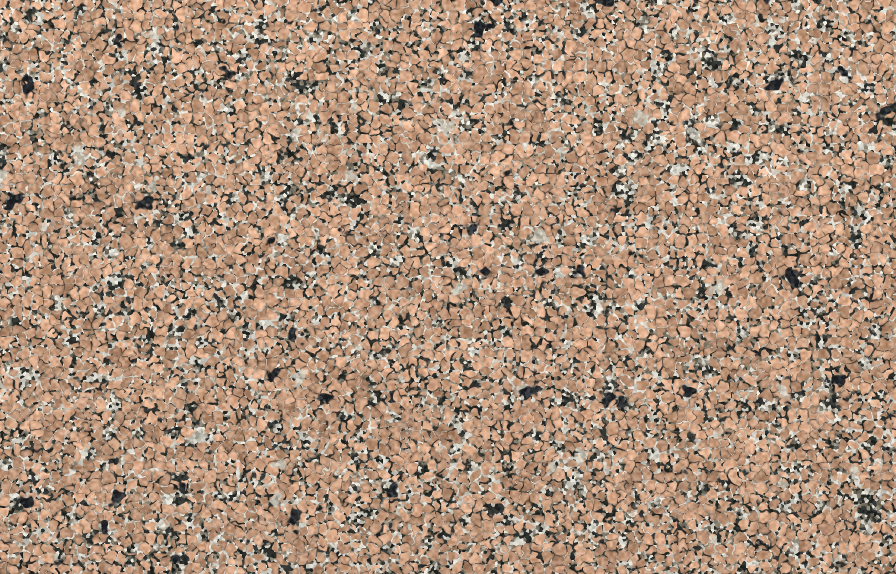
Write a WebGL 1 fragment shader that draws this texture.

```glsl
precision highp float;
// Pink granite: rounded feldspar grains from a warped Voronoi pattern, set in
// a fine speckled matrix of black mica, grey quartz and pale crystals.
// Sparse black and white inclusions are scattered on a coarse grid.
uniform vec2 u_resolution;

float hash(vec2 p) {
  return fract(sin(dot(p, vec2(127.1, 311.7))) * 43758.5453);
}

vec2 hash2(vec2 p) {
  return vec2(hash(p), hash(p + 57.3));
}

float noise(vec2 p) {
  vec2 i = floor(p), f = fract(p);
  f = f * f * (3.0 - 2.0 * f);
  return mix(mix(hash(i), hash(i + vec2(1.0, 0.0)), f.x),
             mix(hash(i + vec2(0.0, 1.0)), hash(i + 1.0), f.x), f.y);
}

// x: gap between the two nearest centres, yz: random values of the cell
vec3 voronoi(vec2 p, float jitter) {
  vec2 cell = floor(p), nearest = cell;
  float d1 = 9.0, d2 = 9.0;
  for (int y = -1; y <= 1; y++) {
    for (int x = -1; x <= 1; x++) {
      vec2 c = cell + vec2(float(x), float(y));
      float d = length(c + 0.5 + (hash2(c) - 0.5) * jitter - p);
      if (d < d1) {
        d2 = d1;
        d1 = d;
        nearest = c;
      } else {
        d2 = min(d2, d);
      }
    }
  }
  return vec3(d2 - d1, hash2(nearest + 19.7));
}

// Signed distance to scattered blobs; only a share of the cells holds one
float blobs(vec2 p, float share, float radius) {
  vec2 cell = floor(p);
  float d = 1.0;
  for (int y = -1; y <= 1; y++) {
    for (int x = -1; x <= 1; x++) {
      vec2 c = cell + vec2(float(x), float(y));
      vec2 toBlob = p - c - hash2(c + 3.1);
      float angle = 6.28 * hash(c + 8.4);
      vec2 axis = vec2(cos(angle), sin(angle));
      toBlob -= 0.35 * axis * dot(axis, toBlob);
      float size = radius * (0.5 + 0.7 * hash(c + 5.9));
      if (hash(c + 11.2) < share) d = min(d, length(toBlob) - size);
    }
  }
  return d;
}

vec3 granite(vec2 p) {
  // Matrix: tiny crystals whose tone clusters into dark and pale groups
  vec3 speck = voronoi(p * 180.0, 0.95);
  float cluster = noise(p * 70.0 + 31.0);
  float tone = speck.y + (cluster - 0.5) * 0.75;
  vec3 dark = vec3(0.10, 0.11, 0.10) + 0.14 * speck.z;
  vec3 quartz = vec3(0.50, 0.47, 0.41) + 0.20 * (speck.z - 0.5);
  vec3 pale = vec3(0.84, 0.83, 0.79) + 0.24 * (speck.z - 0.5);
  vec3 color = mix(dark, quartz, smoothstep(0.30, 0.42, tone));
  color = mix(color, pale, smoothstep(0.52, 0.66, tone));

  // Feldspar grains, parted by gaps of varying width
  vec2 warp = vec2(noise(p * 110.0), noise(p * 110.0 + 71.0)) - 0.5;
  vec3 grain = voronoi(p * 56.0 + warp * 0.6, 0.85);
  float gap = 0.04 + 0.23 * smoothstep(0.2, 0.8, noise(p * 62.0 + 13.0));
  float mask = smoothstep(gap - 0.05, gap + 0.07, grain.x);
  mask *= step(0.07, grain.y);
  vec3 pink = mix(vec3(0.69, 0.54, 0.435), vec3(0.89, 0.70, 0.57), grain.z);
  pink += 0.22 * (noise(p * 200.0) - 0.5) + 0.08 * (noise(p * 90.0) - 0.5);
  pink *= 0.80 + 0.20 * smoothstep(0.0, 0.35, grain.x);
  color = mix(color, pink, mask);

  // Larger white and black inclusions with ragged outlines
  float ragged = 0.16 * (noise(p * 110.0 + 5.0) - 0.5);
  float white = blobs(p * 11.0 + 40.0, 0.15, 0.09) + ragged;
  vec3 chalk = vec3(0.79, 0.78, 0.73) + 0.26 * (speck.z - 0.5);
  color = mix(color, chalk, 0.85 * smoothstep(0.02, -0.02, white));
  float black = blobs(p * 10.0, 0.23, 0.085) + ragged;
  vec3 mica = vec3(0.09, 0.10, 0.11) + 0.18 * speck.z * speck.z;
  color = mix(color, mica, smoothstep(0.02, -0.02, black));

  // A little deeper towards the bottom of the slab
  return color * (0.98 + 0.05 * p.y);
}

void main() {
  // Average four samples per pixel to smooth the fine edges
  vec3 sum = vec3(0.0);
  for (int y = 0; y < 2; y++) {
    for (int x = 0; x < 2; x++) {
      vec2 offset = vec2(float(x), float(y)) * 0.5 - 0.25;
      sum += granite((gl_FragCoord.xy + offset) / u_resolution.y);
    }
  }
  gl_FragColor = vec4(sum * 0.25, 1.0);
}
```
